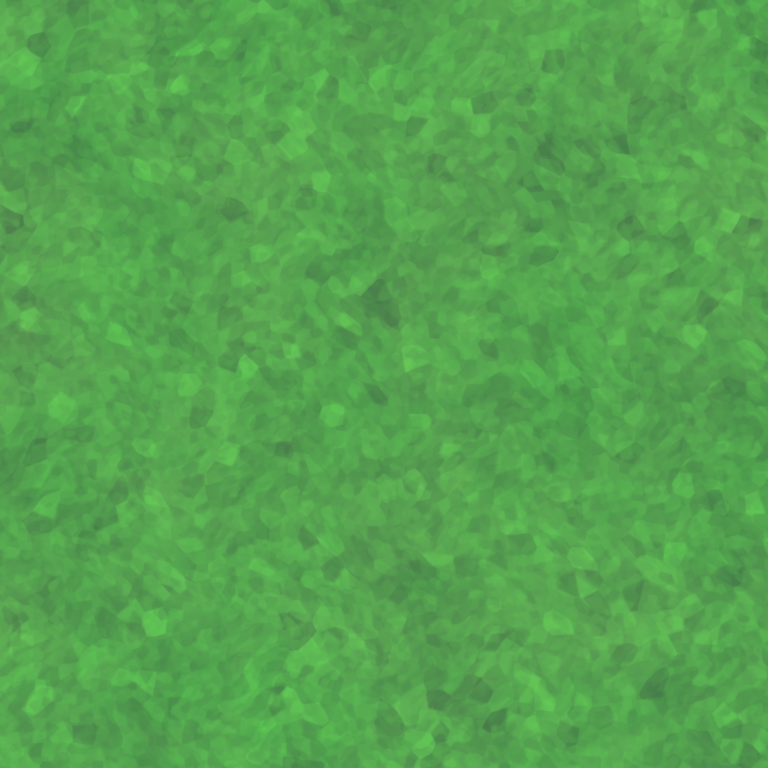
Write a Shadertoy shader that draws this texture.

```glsl
#define BASE_GREEN vec3(0.333, 0.638, 0.313)
#define SHADE_TINT vec3(0.36, 1.0, 0.16)
#define HUE_TINT vec3(1.0, 0.1, 0.45)
#define CHIP_CELLS 40.0
#define FLAKE_CELLS 62.0
#define GRAIN_CELLS 100.0
#define BLOTCH_CELLS 11.0
#define CHIP_CONTRAST 0.13
#define FLAKE_CONTRAST 0.085
#define GRAIN_CONTRAST 0.06
#define BLOTCH_CONTRAST 0.07
#define HUE_DRIFT 0.045

vec3 hash3(vec2 cell) {
    vec3 p = fract(cell.xyx * vec3(0.1031, 0.1030, 0.0973));
    p += dot(p, p.yxz + 33.33);
    return fract((p.xxy + p.yzz) * p.zyx);
}

// Random tone per Voronoi cell, blended across borders.
// x: even spread of tones, y: mostly neutral with rare strong tones.
vec2 cellTone(vec2 p, float sharpness) {
    vec2 base = floor(p);
    vec2 sum = vec2(0.0);
    float total = 0.0;
    for (int y = -1; y <= 1; y++) {
        for (int x = -1; x <= 1; x++) {
            vec2 cell = base + vec2(x, y);
            vec3 rnd = hash3(cell);
            vec2 toSite = cell + rnd.xy - p;
            float weight = exp(-sharpness * dot(toSite, toSite));
            float tone = rnd.z - 0.5;
            sum += weight * vec2(tone, 16.0 * pow(abs(tone), 5.0) * sign(tone));
            total += weight;
        }
    }
    return sum / total;
}

// Layered sines bend the grid so cell sizes and directions vary
vec2 warp(vec2 p) {
    vec2 bend = sin(p.yx * 23.0 + vec2(0.4, 2.1)) * 0.008;
    return p + bend + sin(p.yx * 61.0 + p * 17.0) * 0.003;
}

void mainImage(out vec4 fragColor, in vec2 fragCoord) {
    vec2 uv = warp(fragCoord / iResolution.y);

    // Flat chips over finer flakes and grains
    vec2 chip = cellTone(uv * CHIP_CELLS + 17.0, 22.0);
    float flake = cellTone(uv * FLAKE_CELLS + 53.0, 14.0).x;
    float grain = cellTone(uv * GRAIN_CELLS + 91.0, 9.0).x;

    // Soft broad variation in brightness and hue
    float blotch = cellTone(uv * BLOTCH_CELLS + 131.0, 3.0).x;
    float hue = cellTone(uv * BLOTCH_CELLS * 0.7 + 211.0, 3.0).x
              + 0.5 * cellTone(uv * FLAKE_CELLS * 0.5 + 307.0, 6.0).x;

    float shade = CHIP_CONTRAST * (chip.y + 0.3 * chip.x)
                + FLAKE_CONTRAST * flake
                + GRAIN_CONTRAST * grain
                + BLOTCH_CONTRAST * blotch;

    vec3 color = BASE_GREEN + SHADE_TINT * shade + HUE_TINT * HUE_DRIFT * hue;
    fragColor = vec4(color, 1.0);
}
```
